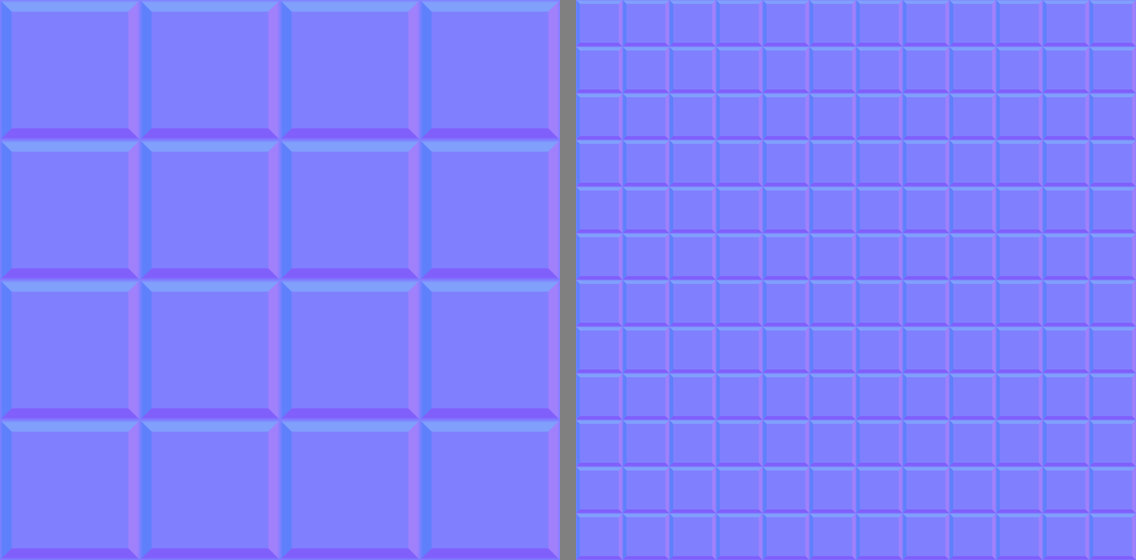
Left, the tile; right, the same tile 3 across and 3 down.
A WebGL 1 fragment shader for this texture map:

```glsl
precision highp float;

uniform vec2 u_resolution;

// Height slope of one square tile with mitred bevels, p in -0.5..0.5.
vec2 bevelSlope(vec2 p, float soft) {
    vec2 a = abs(p);
    float edgeDist = 0.5 - max(a.x, a.y);

    // Flat at the groove bottom, sloped on the bevel, flat on the face
    float groove = clamp(edgeDist / 0.02, 0.0, 1.0);
    float face = smoothstep(0.0833 - soft, 0.0833 + soft, edgeDist);

    // Smoothed diagonal between the side and top/bottom bevels
    float side = smoothstep(-soft, soft, a.x - a.y);
    vec2 outward = sign(p) * vec2(side, 1.0 - side);

    return 0.26 * groove * (1.0 - face) * outward;
}

void main() {
    // Four whole tiles in each direction
    vec2 tilePos = fract(gl_FragCoord.xy / u_resolution * 4.0) - 0.5;
    float soft = max(0.006, 4.0 / min(u_resolution.x, u_resolution.y));

    // Pack the surface normal into colour
    vec3 normal = normalize(vec3(bevelSlope(tilePos, soft), 1.0));
    gl_FragColor = vec4(normal * 0.5 + 0.5, 1.0);
}
```
